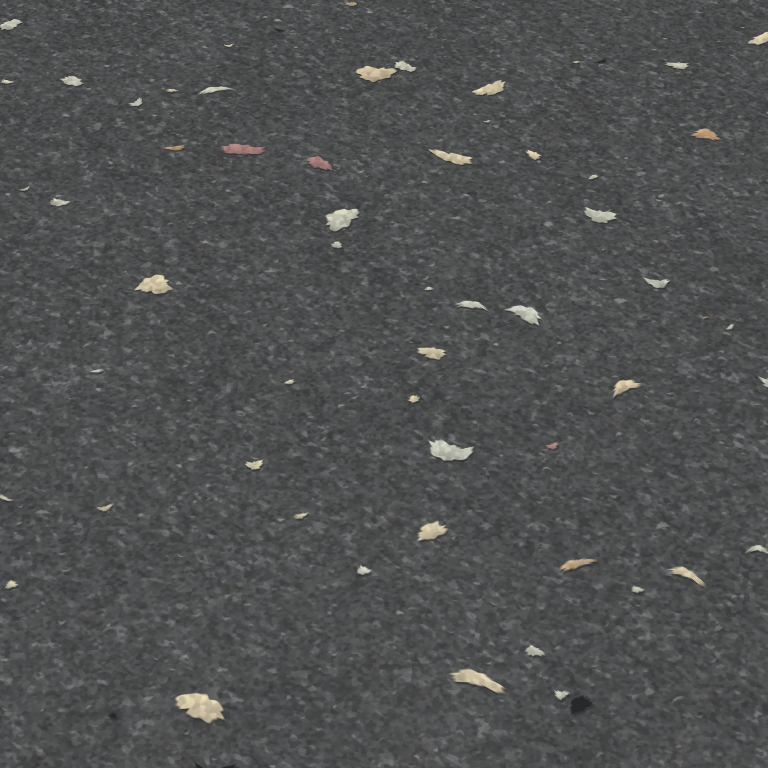
This texture is drawn by a three.js fragment shader. Its source:

```glsl
// Dark worn asphalt seen at a slant, strewn with dry leaf scraps and pale chips.
// Smoothed cellular noise makes the grain; jittered grids in ground space
// scatter the flakes, so everything shrinks gently towards the top.
varying vec2 vUv;

vec3 hash3(vec2 p) {
  vec3 q = fract(p.xyx * vec3(0.1031, 0.1030, 0.0973));
  q += dot(q, q.yxz + 33.33);
  return fract((q.xxy + q.yzz) * q.zyx);
}

// Cellular noise: random cell tones blended softly, about -0.5 to 0.5.
float grain(vec2 p) {
  vec2 cell = floor(p);
  float sum = 0.0, total = 0.0;
  for (int j = -1; j <= 1; j++) {
    for (int i = -1; i <= 1; i++) {
      vec2 id = cell + vec2(float(i), float(j));
      vec3 h = hash3(id + 211.0);
      vec2 d = p - id - h.xy;
      float weight = exp(-9.0 * dot(d, d));
      sum += weight * h.z;
      total += weight;
    }
  }
  return sum / total - 0.5;
}

// Approximate distance to a ragged, bent oval.
float flakeDistance(vec2 d, vec2 halfSize, float seed) {
  d.y += (seed - 0.5) * 0.7 * (d.x * d.x / halfSize.x - 0.3 * halfSize.x);
  vec2 q = d / halfSize;
  float a = atan(q.y, q.x + 1e-5);
  float phase = seed * 40.0;
  float edge = 0.95 + 0.14 * sin(2.0 * a + phase) + 0.13 * sin(3.0 * a - 2.0 * phase)
             + 0.08 * sin(7.0 * a + 3.0 * phase) + 0.05 * sin(12.0 * a - phase);
  return (length(q) - edge) * halfSize.y;
}

vec3 leafColor(float pick, float light) {
  vec3 cream = vec3(0.83, 0.78, 0.66);
  vec3 bleached = vec3(0.77, 0.78, 0.72);
  vec3 tan_ = vec3(0.75, 0.62, 0.47);
  vec3 color = mix(bleached, cream, smoothstep(0.2, 0.45, pick));
  color = mix(color, tan_, smoothstep(0.68, 0.85, pick));
  color = mix(color, vec3(0.66, 0.50, 0.49), step(0.94, pick));
  color *= 0.84 + 0.22 * light;
  return mix(color, vec3(0.15, 0.155, 0.16), step(pick, 0.06));
}

// Lays one flake per chosen grid cell over the road; leafy is 1 for leaves, 0 for chips.
vec3 layFlakes(vec3 road, vec2 p, float cellSize, float share, float size, float leafy) {
  vec2 cell = floor(p / cellSize);
  float soft = 0.0017;
  for (int j = -1; j <= 1; j++) {
    for (int i = -1; i <= 1; i++) {
      vec2 id = cell + vec2(float(i), float(j));
      vec3 place = hash3(id + 17.0 / cellSize);
      vec3 look = hash3(id + 71.0 + 5.0 / cellSize);
      vec3 form = hash3(id + 139.0 + 3.0 / cellSize);
      if (place.z > share) continue;

      vec2 d = p - (id + 0.1 + 0.8 * place.xy) * cellSize;
      float turn = (form.x - 0.42) * 1.1;
      mat2 spin = mat2(cos(turn), -sin(turn), sin(turn), cos(turn));
      float len = size * mix(0.3, 1.0, form.y);
      vec2 halfSize = len * vec2(1.0, mix(0.26, 0.68, form.z));

      // Thin contact shadow below, then the flake itself.
      vec2 drop = vec2(-0.0015, 0.0035);
      float shade = flakeDistance(spin * (d + drop), halfSize, look.x);
      road = mix(road, vec3(0.17, 0.175, 0.18), 0.6 * leafy * smoothstep(soft, -soft, shade));
      vec2 q = spin * d;
      float body = flakeDistance(q, halfSize, look.x);
      float light = 0.5 + 0.5 * q.y / halfSize.y + 0.9 * grain(p * 130.0);
      vec3 chip = vec3(0.57, 0.575, 0.56) * mix(0.75, 1.12, look.y);
      vec3 color = mix(chip, leafColor(look.y, light), leafy);
      float opacity = mix(0.35 + 0.5 * look.z, 1.0, leafy);
      road = mix(road, color, opacity * smoothstep(soft, -soft, body));
    }
  }
  return road;
}

void main() {
  // Perspective from screen to ground.
  vec2 ground = vec2(vUv.x - 0.5, 1.0 / 0.35) / (1.0 - 0.35 * vUv.y);

  // Asphalt: fine grit, slanted medium stones and broad faint patches.
  vec2 slanted = ground + vec2(0.0, 0.3 * ground.x);
  float fine = grain(ground * vec2(165.0, 205.0));
  float medium = grain(slanted * vec2(75.0, 110.0) + 37.0);
  float broad = grain(ground * 9.0 + 11.0);
  float tone = 0.305 + 0.085 * fine + 0.062 * medium + 0.018 * broad;
  tone += 0.09 * smoothstep(0.22, 0.5, medium) * (0.5 + fine);
  vec3 road = tone * vec3(0.985, 1.005, 1.01);
  road += vec3(0.008, 0.002, -0.008) * grain(ground * 60.0 + 5.0);

  // Pale chips, larger fragments, then leaves.
  road = layFlakes(road, ground, 0.027, 0.30 + 0.25 * broad, 0.0052, 0.0);
  road = layFlakes(road, ground, 0.075, 0.22, 0.0095, 0.0);
  road = layFlakes(road, ground, 0.11, 0.17, 0.012, 1.0);
  road = layFlakes(road, ground, 0.17, 0.50, 0.036, 1.0);
  gl_FragColor = vec4(road, 1.0);
}
```
